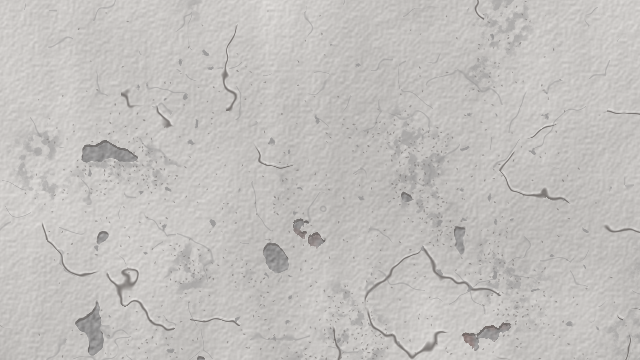
This texture is drawn by a WebGL 2 fragment shader. Its source:

```glsl
#version 300 es
precision highp float;
// Weathered off-white plaster: a rough, stained coat of paint with hairline cracks,
// ragged bare patches, chips and pepper specks. Scattered cells place the damage,
// warped cell borders form the cracks, and layered noise gives stains and relief.

uniform vec2 u_resolution;
out vec4 fragColor;

const vec3 PAINT = vec3(0.787, 0.777, 0.767);
const vec3 CEMENT = vec3(0.575, 0.570, 0.570);
const vec3 BRICK = vec3(0.545, 0.475, 0.465);
const vec3 SHADOW = vec3(0.36, 0.34, 0.33);

vec2 hash2(vec2 p) {
  vec3 q = fract(p.xyx * vec3(0.1031, 0.1030, 0.0973));
  q += dot(q, q.yzx + 33.33);
  return fract((q.xx + q.yz) * q.zy);
}

float valueNoise(vec2 p) {
  vec2 i = floor(p), f = fract(p);
  f = f * f * (3.0 - 2.0 * f);
  float low = mix(hash2(i).x, hash2(i + vec2(1, 0)).x, f.x);
  float high = mix(hash2(i + vec2(0, 1)).x, hash2(i + vec2(1, 1)).x, f.x);
  return mix(low, high, f.y);
}

float fbm(vec2 p) {
  float sum = 0.0, gain = 0.533;
  for (int i = 0; i < 4; i++) {
    sum += gain * valueNoise(p);
    p = mat2(1.6, 1.2, -1.2, 1.6) * p + 7.3;
    gain *= 0.5;
  }
  return sum;
}

vec2 warp(vec2 p, float frequency, float amount) {
  return p + amount * (vec2(fbm(p * frequency), fbm(p * frequency + 31.7)) - 0.5);
}

// Distance to the nearest cell border, and a random id of that border
vec2 cellBorder(vec2 p) {
  vec2 home = floor(p), nearCell = home, nearOffset = vec2(9.0);
  for (int k = 0; k < 9; k++) {
    vec2 cell = home + vec2(k % 3 - 1, k / 3 - 1);
    vec2 offset = cell + hash2(cell) - p;
    if (dot(offset, offset) < dot(nearOffset, nearOffset)) { nearOffset = offset; nearCell = cell; }
  }
  vec2 result = vec2(9.0, 1.0);
  for (int k = 0; k < 25; k++) {
    vec2 cell = nearCell + vec2(k % 5 - 2, k / 5 - 2);
    if (cell == nearCell) continue;
    vec2 offset = cell + hash2(cell) - p;
    float d = dot(0.5 * (nearOffset + offset), normalize(offset - nearOffset));
    if (d < result.x) result = vec2(d, hash2(cell + nearCell + 91.0).y);
  }
  return result;
}

// Broken crack line; width swells and fades along its length
float crack(vec2 p, float scale, float keep, float width, float blur) {
  vec2 border = cellBorder(warp(p, 5.5, 0.26) * scale + 3.7);
  float swell = smoothstep(0.34, 0.72, valueNoise(p * 9.0 + border.y * 40.0));
  float line = 1.0 - smoothstep(0.0, width * swell + blur, border.x / scale);
  return line * step(border.y, keep) * smoothstep(0.0, 0.3, swell);
}

// Depth inside the nearest scattered ragged blob (positive inside), and its id
vec2 blobs(vec2 p, float size, float keep, vec2 radii, float ragged) {
  vec2 q = warp(p, 0.55 / radii.y, ragged * radii.y), home = floor(q / size);
  vec2 best = vec2(-1.0, 0.0);
  for (int k = 0; k < 9; k++) {
    vec2 cell = home + vec2(k % 3 - 1, k / 3 - 1);
    vec2 place = hash2(cell + 11.0), kind = hash2(cell + 57.0);
    vec2 center = (cell + 0.15 + 0.7 * place) * size;
    float zone = smoothstep(0.0, 0.35, center.x) * (1.0 - smoothstep(1.4, 1.8, center.x))
               * (1.0 - 0.8 * smoothstep(0.55, 0.95, center.y));
    if (kind.x > keep * zone) continue;
    float angle = 6.283 * fract(place.x * 7.0);
    vec2 d = mat2(cos(angle), -sin(angle), sin(angle), cos(angle)) * (q - center);
    d.y *= 1.0 + kind.y;
    float depth = mix(radii.x, radii.y, kind.y) - length(d);
    if (depth > best.x) best = vec2(depth, fract(place.y * 13.0));
  }
  return best;
}

// Bare areas; some blobs crumble into islands
vec2 bareArea(vec2 p) {
  vec2 blob = blobs(p, 0.2, 0.5, vec2(0.02, 0.066), 1.9);
  float crumble = mix(0.02, 0.13, smoothstep(0.35, 0.8, blob.y));
  return vec2(blob.x + crumble * (fbm(p * 34.0) - 0.53), blob.y);
}

float relief(vec2 p) {
  return 0.6 * fbm(p * 38.0) + 0.4 * valueNoise(p * 125.0);
}

void main() {
  vec2 p = gl_FragCoord.xy / u_resolution.y;
  float px = 1.0 / u_resolution.y;

  // Paint with broad stains, vertical runs and side-lit relief
  float stain = 0.13 * (fbm(p * 2.6 + 4.0) - 0.5);
  float runs = 0.045 * (fbm(vec2(p.x * 16.0, p.y * 1.6)) - 0.5);
  float slope = relief(p) - relief(p + vec2(-0.003, 0.004));
  vec3 color = PAINT + stain + runs + 0.19 * slope;

  // Worn grey scuffs and clustered pepper specks
  float wear = smoothstep(0.53, 0.72, fbm(p * vec2(5.0, 3.6) + 19.0));
  float grain = smoothstep(0.48, 0.68, fbm(p * 48.0 + 8.0));
  color = mix(color, CEMENT, 0.5 * wear * grain);
  float speck = blobs(p, 0.013, 0.06 + 0.5 * wear, vec2(0.0012, 0.0034), 1.2).x;
  color = mix(color, SHADOW + 0.08, 0.6 * smoothstep(-px, px, speck));

  // Cracks: pale lifted lip above a dark gap, plus faint fine crazing
  float lip = crack(p - vec2(0.002, 0.006), 3.4, 0.42, 0.004, 1.6 * px);
  float gap = crack(p, 3.4, 0.42, 0.0034, 1.3 * px);
  float crazing = crack(p + 5.0, 10.0, 0.25, 0.0015, 1.2 * px);
  color += 0.06 * lip;
  color = mix(color, SHADOW, 0.72 * gap);
  color = mix(color, CEMENT, 0.45 * crazing);

  // Small chips, then large bare areas with a rim and a shadow under the top edge
  float chip = blobs(p, 0.07, 0.3, vec2(0.003, 0.011), 2.2).x;
  color = mix(color, CEMENT, 0.8 * smoothstep(-px, px, chip));
  vec2 bare = bareArea(p);
  float inside = smoothstep(-px, px, bare.x);
  float above = smoothstep(-px, px, bareArea(p + vec2(-0.002, 0.007)).x);
  vec3 ground = mix(CEMENT, BRICK, smoothstep(0.66, 0.76, bare.y) * smoothstep(0.36, 0.56, fbm(p * 15.0)));
  ground += 0.3 * slope + 0.09 * (valueNoise(p * 90.0) - 0.5);
  ground = mix(ground, SHADOW, 0.6 * (1.0 - above));
  color += 0.035 * smoothstep(-0.007, 0.0, bare.x) * (1.0 - inside);
  color = mix(color, ground, 0.95 * inside);

  fragColor = vec4(clamp(color, 0.0, 1.0), 1.0);
}
```
